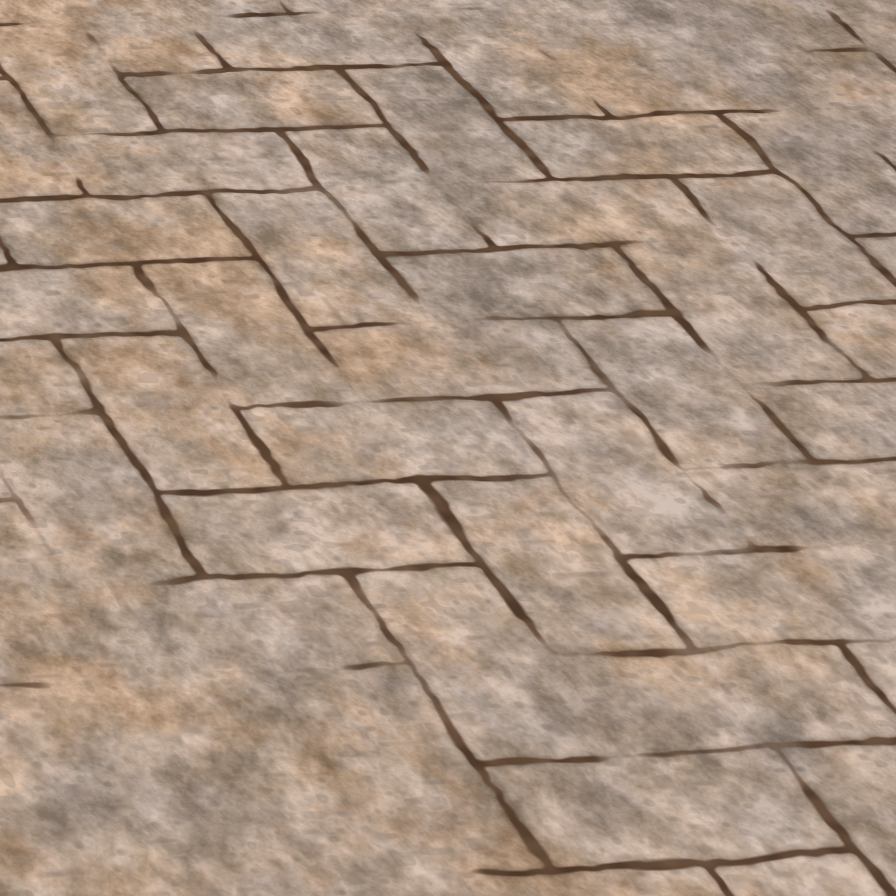
Give the GLSL for this texture, as a WebGL 2 fragment shader.

```glsl
#version 300 es
precision highp float;

uniform vec2 u_resolution;
out vec4 fragColor;

float hash(vec2 p) {
  return fract(sin(dot(p, vec2(127.1, 311.7))) * 43758.5453);
}

float noise(vec2 p) {
  vec2 i = floor(p), f = fract(p);
  f = f * f * (3.0 - 2.0 * f);
  return mix(mix(hash(i), hash(i + vec2(1, 0)), f.x),
             mix(hash(i + vec2(0, 1)), hash(i + vec2(1, 1)), f.x), f.y);
}

float fbm(vec2 p) {
  float sum = 0.0, amp = 0.5, total = 0.0;
  for (int i = 0; i < 5; i++) {
    sum += amp * noise(p);
    total += amp;
    amp *= 0.72;
    p = mat2(1.6, 1.2, -1.2, 1.6) * p + 17.3;
  }
  return sum / total;
}

// Canvas position (y down) to paving units, one unit per brick width
vec2 groundPlane(vec2 s) {
  mat3 perspective = mat3(0.1628, -0.005, 0.005,
                          0.056, 0.0788, -0.038,
                          0.297, 0.75, 1.0);
  vec3 g = inverse(perspective) * vec3(s, 1.0);
  return g.xy / g.z;
}

// Herringbone of 2:1 bricks: xy = brick origin, z = depth inside its edge
vec3 herringbone(vec2 p) {
  vec2 cell = floor(p);
  float k = mod(cell.x + cell.y, 4.0);
  bool upright = k < 2.0;
  vec2 size = upright ? vec2(1, 2) : vec2(2, 1);
  vec2 origin = cell;
  if (mod(k, 2.0) > 0.5) origin -= upright ? vec2(0, 1) : vec2(1, 0);
  float radius = 0.07;
  vec2 q = abs(p - origin - 0.5 * size) - 0.5 * size + radius;
  float d = length(max(q, 0.0)) + min(max(q.x, q.y), 0.0) - radius;
  return vec3(origin, -d);
}

void main() {
  vec2 s = gl_FragCoord.xy / u_resolution;
  s.y = 1.0 - s.y;
  vec2 p = groundPlane(s);

  // Uneven, hand-pressed edges
  vec2 wobble = vec2(noise(p * 2.3), noise(p * 2.3 + 40.0)) - 0.5;
  wobble += 0.35 * (vec2(noise(p * 11.0), noise(p * 11.0 + 70.0)) - 0.5);
  vec3 brick = herringbone(p + 0.07 * wobble);

  // Mottled stone with patches of pink and grey
  float grain = fbm(p * vec2(4.0, 3.2));
  float tone = 0.53 + 1.75 * (grain - 0.5) + 0.35 * (fbm(p * 0.9 + 9.0) - 0.5);
  tone += 0.1 * (hash(brick.xy) - 0.5);
  vec3 stone = mix(vec3(0.52, 0.45, 0.385), vec3(0.85, 0.76, 0.695), clamp(tone, 0.0, 1.0));
  float tint = fbm(p * 0.8 + 31.0) + 0.15 * (0.5 - s.x);
  stone += vec3(0.035, 0.0, -0.035) * smoothstep(0.48, 0.7, tint);
  stone += vec3(-0.025, -0.01, 0.01) * smoothstep(0.5, 0.32, tint);
  float pits = smoothstep(0.66, 0.82, noise(p * 13.0 + 5.0) * 0.6 + grain * 0.5);
  stone *= 1.0 - 0.12 * pits;

  // Worn zones: far right corner, near left corner, far strip
  float worn = smoothstep(0.06, -0.05, s.y - 0.32 * (s.x - 0.47));
  worn = max(worn, smoothstep(0.46, 0.62, s.y - s.x));
  worn = max(worn, smoothstep(0.05, 0.0, s.y));
  stone *= 1.0 - 0.11 * smoothstep(0.3, 0.0, length((s - vec2(1.0, 0.0)) * vec2(0.6, 1.2)));

  // Joints fade and taper along their length
  float presence = noise(p * 1.15 + 3.7) * 0.7 + noise(p * 3.1 + 8.0) * 0.3;
  presence = smoothstep(0.27, 0.47, presence - 0.4 * worn);
  float halfWidth = (0.018 + 0.026 * noise(p * 4.0 + 21.0)) * (0.35 + 0.65 * presence);
  float joint = 1.0 - smoothstep(halfWidth - 0.014, halfWidth + 0.016, brick.z);
  float shade = 1.0 - smoothstep(0.0, 0.12, brick.z);
  float rim = smoothstep(0.04, 0.07, brick.z) * (1.0 - smoothstep(0.07, 0.16, brick.z));

  vec3 color = stone * (1.0 - 0.12 * shade * presence);
  color += 0.03 * rim * presence;
  vec3 soil = mix(vec3(0.28, 0.195, 0.14), vec3(0.41, 0.31, 0.235), noise(p * 9.0));
  color = mix(color, soil, joint * mix(0.08 * (1.0 - worn), 0.95, presence));

  fragColor = vec4(color, 1.0);
}
```
